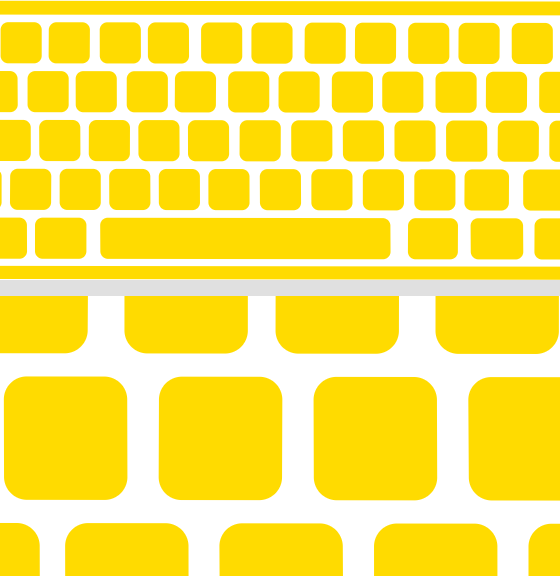
Top: the whole. Bottom: its middle third, enlarged.
Write a Shadertoy shader that draws this pattern.

```glsl
const vec3 YELLOW = vec3(1.0, 0.86, 0.0);
const vec3 WHITE = vec3(1.0);

// Lengths are fractions of the canvas height divided into GRID units
const float GRID = 384.0;
const float ROW_PITCH = 67.0;
const float FIRST_ROW_Y = 58.6;   // centre of the top row, measured downward
const float KEY_HALF = 28.2;
const float CORNER = 10.5;
const float LEFT_PITCH = 68.0;    // key spacing left of each row's hinge
const float TILT = 0.0014;        // slight slope of the whole board
const float LEAN = 0.014;         // random slant of the key sides
const vec2 TOP_BAR = vec2(1.0, 20.0);
const vec2 BOTTOM_BAR = vec2(364.6, 382.6);

// Per row: hinge position, spacing right of it, shift of even keys
const vec3 ROWS[4] = vec3[4](
    vec3(233.0, 71.0, -2.0),
    vec3(270.0, 71.1, -2.0),
    vec3(286.0, 70.8, 0.0),
    vec3(314.0, 70.6, 0.0));

// Left and right ends of the wide keys
const vec2 SHIFT_KEYS[2] = vec2[2](vec2(637.0, 698.0), vec2(717.5, 800.0));
const vec2 SPACE_ROW[6] = vec2[6](
    vec2(-40.0, 37.0), vec2(48.0, 118.5), vec2(137.5, 535.5),
    vec2(559.5, 628.0), vec2(645.5, 717.5), vec2(733.0, 810.0));

float hash(vec2 cell) {
    vec3 q = fract(cell.xyx * 0.1031);
    q += dot(q, q.yzx + 33.33);
    return fract((q.x + q.y) * q.z);
}

float roundedBox(vec2 p, vec2 halfSize) {
    vec2 q = abs(p) - halfSize + CORNER;
    return length(max(q, 0.0)) + min(max(q.x, q.y), 0.0) - CORNER;
}

float keyDistance(vec2 p, float centre, float halfWidth, vec2 id) {
    p.x -= centre + p.y * LEAN * (hash(id + 20.0) - 0.5);
    return roundedBox(p, vec2(halfWidth, KEY_HALF));
}

float spanDistance(vec2 p, vec2 span, vec2 id) {
    return keyDistance(p, 0.5 * (span.x + span.y), 0.5 * (span.y - span.x), id);
}

float barDistance(float y, vec2 bar) {
    return max(bar.x - y, y - bar.y);
}

float keyboardDistance(vec2 p) {
    float d = min(barDistance(p.y, TOP_BAR), barDistance(p.y, BOTTOM_BAR));
    int row = int(clamp(floor((p.y - FIRST_ROW_Y) / ROW_PITCH + 0.5), 0.0, 4.0));
    p.y -= FIRST_ROW_Y + ROW_PITCH * float(row);

    // Space bar and its neighbours
    if (row == 4) {
        for (int i = 0; i < 6; i++)
            d = min(d, spanDistance(p, SPACE_ROW[i], vec2(i, row)));
        return d;
    }

    // Square keys, counted from the hinge
    vec3 spacing = ROWS[row];
    int last = row == 3 ? 4 : 7;
    for (int i = -5; i <= last; i++) {
        float pitch = i < 0 ? LEFT_PITCH : spacing.y;
        float stagger = (i & 1) == 0 ? spacing.z : 0.0;
        float centre = spacing.x + float(i) * pitch + stagger;
        d = min(d, keyDistance(p, centre, KEY_HALF, vec2(i, row)));
    }

    // Wide keys closing the fourth row
    if (row == 3) {
        for (int i = 0; i < 2; i++)
            d = min(d, spanDistance(p, SHIFT_KEYS[i], vec2(i + 8, row)));
    }
    return d;
}

void mainImage(out vec4 fragColor, in vec2 fragCoord) {
    float unitsPerPixel = GRID / iResolution.y;
    vec2 p = fragCoord * unitsPerPixel;
    p.y = GRID - p.y - TILT * p.x;

    float ink = clamp(0.5 - keyboardDistance(p) / unitsPerPixel, 0.0, 1.0);
    fragColor = vec4(mix(WHITE, YELLOW, ink), 1.0);
}
```
